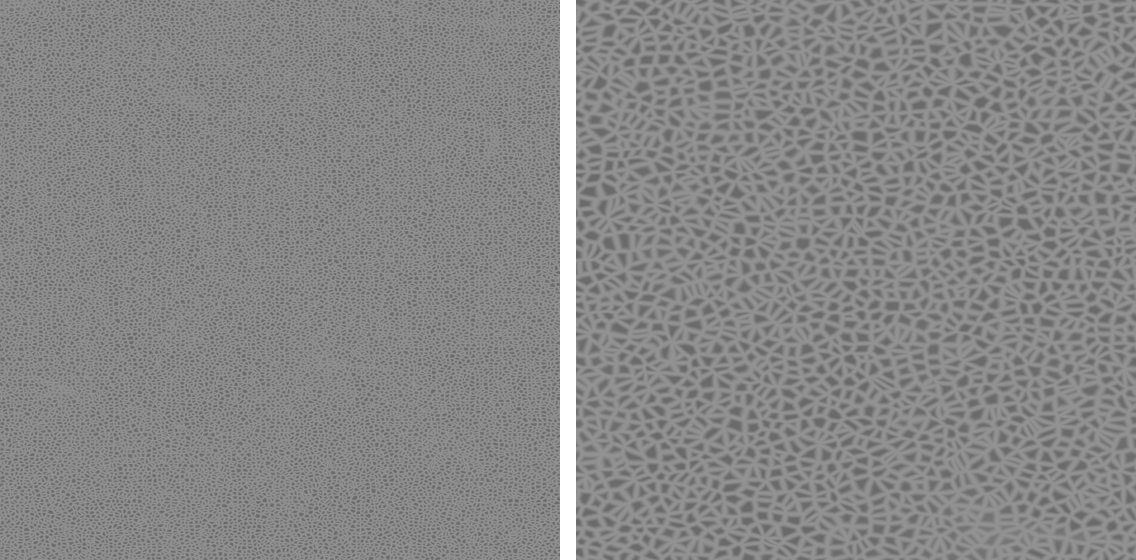
Left: the whole. Right: its middle third, enlarged.
This texture is drawn by a WebGL 1 fragment shader. Its source:

```glsl
precision highp float;

// Fine grey leather grain: a dense web of pale creases around small dark cells.
// The cells are a slightly flattened, warped Voronoi diagram shaded by the
// distance to the nearest crease; faint slanted streaks lighten the surface.

uniform vec2 u_resolution;

const vec3 CREASE_COLOR = vec3(0.572);
const vec3 CELL_COLOR = vec3(0.415);
const vec2 CELL_COUNT = vec2(118.0, 158.0);
const int SAMPLES = 2;

float hash(vec2 p) {
  return fract(sin(dot(p, vec2(127.1, 311.7))) * 43758.5453);
}

vec2 hash2(vec2 p) {
  return vec2(hash(p), hash(p + vec2(37.3, 91.7)));
}

float noise(vec2 p) {
  vec2 cell = floor(p);
  vec2 f = fract(p);
  vec2 blend = f * f * (3.0 - 2.0 * f);
  float low = mix(hash(cell), hash(cell + vec2(1.0, 0.0)), blend.x);
  float high = mix(hash(cell + vec2(0.0, 1.0)), hash(cell + 1.0), blend.x);
  return mix(low, high, blend.y);
}

// Distance from p to the nearest border of its Voronoi cell.
float creaseDistance(vec2 p) {
  vec2 home = floor(p);
  vec2 f = p - home;
  vec2 nearestCell = vec2(0.0);
  vec2 toNearest = vec2(0.0);
  float nearest = 8.0;
  for (int y = -1; y <= 1; y++) {
    for (int x = -1; x <= 1; x++) {
      vec2 offset = vec2(float(x), float(y));
      vec2 toSeed = offset + hash2(home + offset) - f;
      float d = dot(toSeed, toSeed);
      if (d < nearest) {
        nearest = d;
        toNearest = toSeed;
        nearestCell = offset;
      }
    }
  }
  float border = 8.0;
  for (int y = -2; y <= 2; y++) {
    for (int x = -2; x <= 2; x++) {
      vec2 offset = nearestCell + vec2(float(x), float(y));
      vec2 toSeed = offset + hash2(home + offset) - f;
      vec2 between = toSeed - toNearest;
      if (dot(between, between) > 0.0001) {
        float d = dot(0.5 * (toSeed + toNearest), normalize(between));
        border = min(border, d);
      }
    }
  }
  return border;
}

// Thin, broken, nearly horizontal lines that sink towards the right.
float streaks(vec2 uv) {
  vec2 slanted = vec2(uv.x, uv.y + 0.13 * uv.x);
  float ridge = 1.0 - abs(2.0 * noise(slanted * vec2(4.0, 22.0) + 5.0) - 1.0);
  float patches = smoothstep(0.55, 0.85, noise(slanted * vec2(6.0, 14.0) + 40.0));
  return smoothstep(0.85, 1.0, ridge) * patches;
}

// How dark the grain is at uv: 0 on a crease, 1 deep inside a cell.
float grainDepth(vec2 uv) {
  vec2 p = uv * CELL_COUNT;
  vec2 warp = vec2(noise(p * 0.6), noise(p * 0.6 + 70.0)) - 0.5;
  return smoothstep(0.03, 0.43, creaseDistance(p + 0.5 * warp));
}

void main() {
  float scale = min(u_resolution.x, u_resolution.y);
  vec2 uv = gl_FragCoord.xy / scale;

  // Average a small grid of samples to smooth the fine creases.
  float depth = 0.0;
  for (int y = 0; y < SAMPLES; y++) {
    for (int x = 0; x < SAMPLES; x++) {
      vec2 shift = (vec2(float(x), float(y)) + 0.5) / float(SAMPLES) - 0.5;
      depth += grainDepth(uv + shift / scale);
    }
  }
  depth /= float(SAMPLES * SAMPLES);

  // Soft mottling and streaks vary the depth of the grain.
  float mottle = noise(uv * vec2(26.0, 20.0)) - 0.5;
  depth *= 1.0 + 0.2 * mottle;
  depth *= 1.0 - 0.4 * streaks(uv);

  gl_FragColor = vec4(mix(CREASE_COLOR, CELL_COLOR, clamp(depth, 0.0, 1.0)), 1.0);
}
```
